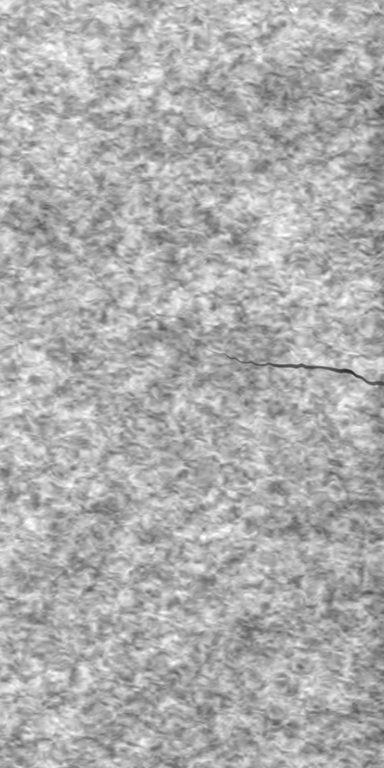
Write a WebGL 2 fragment shader that draws this texture.

```glsl
#version 300 es
precision highp float;

uniform vec2 u_resolution;
out vec4 fragColor;

const float MEAN_GREY = 0.688;
const float CRACK_START = 0.51;

float hash(vec2 cell) {
    vec3 h = fract(vec3(cell.xyx) * 0.1031);
    h += dot(h, h.yzx + 33.33);
    return fract((h.x + h.y) * h.z);
}

// Smooth value noise centred on zero
float noise(vec2 p) {
    vec2 cell = floor(p);
    vec2 f = fract(p);
    f = f * f * (3.0 - 2.0 * f);
    float low = mix(hash(cell), hash(cell + vec2(1.0, 0.0)), f.x);
    float high = mix(hash(cell + vec2(0.0, 1.0)), hash(cell + 1.0), f.x);
    return mix(low, high, f.y) - 0.5;
}

// Noise stretched along a direction given in radians
float grain(vec2 p, vec2 frequency, float angle, vec2 offset) {
    float c = cos(angle);
    float s = sin(angle);
    vec2 along = mat2(c, -s, s, c) * p;
    return noise(along * frequency + offset + 200.0);
}

// Layered mineral grain, from broad stains to fine specks
float stone(vec2 p) {
    vec2 warp = vec2(noise(p * 31.0 + 70.0), noise(p * 31.0 + 130.0));
    vec2 q = p + 0.012 * warp;
    float tone = 0.13 * grain(p, vec2(4.0, 5.0), 0.5, vec2(3.7, 9.1));
    tone += 0.14 * grain(q, vec2(14.0, 19.0), 0.45, vec2(17.3, 41.9));
    tone += 0.25 * grain(q, vec2(34.0, 53.0), 0.2, vec2(63.1, 22.4));
    tone += 0.27 * grain(q, vec2(66.0, 110.0), -0.2, vec2(11.8, 87.6));
    tone += 0.13 * grain(q, vec2(115.0, 180.0), 0.1, vec2(52.5, 34.2));
    return tone;
}

// Darkness of a wavering crack that opens towards the right
float crack(vec2 p) {
    float t = (p.x - CRACK_START) / (1.0 - CRACK_START);
    float path = mix(1.10, 0.995, t) - 0.018 * sin(6.2832 * t);
    path += 0.014 * noise(vec2(p.x * 24.0, 5.0));
    path += 0.006 * noise(vec2(p.x * 70.0, 9.0));
    float opening = smoothstep(-0.05, 0.65, t);
    float halfWidth = 0.0045 * opening * (0.8 + 0.7 * noise(vec2(p.x * 18.0, 14.0)));
    float line = 1.0 - smoothstep(halfWidth - 0.002, halfWidth + 0.004, abs(p.y - path));
    float strength = smoothstep(-0.05, 0.35, t) * (0.85 + 0.4 * noise(vec2(p.x * 22.0, 31.0)));
    return line * strength;
}

void main() {
    vec2 p = gl_FragCoord.xy / u_resolution.x;
    float grey = MEAN_GREY + stone(p);

    // Patchy shading along the right border
    float border = smoothstep(0.93, 1.0, p.x);
    grey -= border * (0.07 + 0.12 * noise(vec2(3.0, p.y * 9.0)));

    grey = mix(grey, 0.2, clamp(crack(p), 0.0, 1.0));
    fragColor = vec4(vec3(clamp(grey, 0.0, 1.0)), 1.0);
}
```
